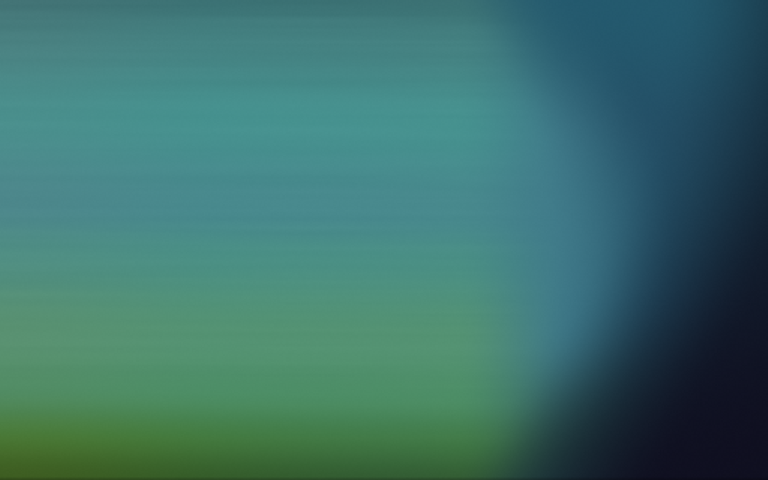
A WebGL 2 fragment shader for this background:

```glsl
#version 300 es
precision highp float;
// Soft teal and green horizon bands fading into a curved, night-blue shadow on the right.
uniform vec2 u_resolution;
out vec4 fragColor;

float hash(vec2 p) {
    p = fract(p * vec2(123.34, 456.21));
    p += dot(p, p + 45.32);
    return fract(p.x * p.y);
}

float noise(vec2 p) {
    vec2 cell = floor(p), f = fract(p);
    f = f * f * (3.0 - 2.0 * f);
    return mix(mix(hash(cell), hash(cell + vec2(1, 0)), f.x),
               mix(hash(cell + vec2(0, 1)), hash(cell + vec2(1, 1)), f.x), f.y);
}

// Vertical bands, depth 0 at the top and 1 at the bottom
vec3 horizonBands(float depth) {
    vec3 color = mix(vec3(0.23, 0.44, 0.45), vec3(0.27, 0.51, 0.51), smoothstep(-0.02, 0.10, depth));
    color = mix(color, vec3(0.275, 0.57, 0.56), smoothstep(0.08, 0.25, depth));
    color = mix(color, vec3(0.28, 0.535, 0.55), smoothstep(0.25, 0.42, depth));
    color = mix(color, vec3(0.29, 0.56, 0.52), smoothstep(0.44, 0.54, depth));
    color = mix(color, vec3(0.33, 0.575, 0.45), smoothstep(0.52, 0.70, depth));
    color = mix(color, vec3(0.30, 0.555, 0.40), smoothstep(0.70, 0.83, depth));
    color = mix(color, vec3(0.25, 0.47, 0.27), smoothstep(0.81, 0.93, depth));
    return mix(color, vec3(0.20, 0.36, 0.20), smoothstep(0.90, 1.0, depth));
}

void main() {
    vec2 uv = gl_FragCoord.xy / u_resolution;
    float depth = 1.0 - uv.y;

    // Bands with a slight slope and brushed horizontal streaks
    float streak = noise(vec2(uv.x * 2.5, uv.y * 70.0)) + 0.5 * noise(vec2(uv.x * 5.0, uv.y * 160.0)) - 0.75;
    vec3 color = horizonBands(depth + 0.03 * (0.3 - uv.x) + 0.008 * streak);
    color += 0.012 * streak;

    // Grey haze on the left and warm grass in the lower corner
    color += vec3(0.02, -0.005, -0.005) * (1.0 - smoothstep(0.0, 0.3, uv.x));
    color += vec3(0.025, 0.015, -0.06) * (1.0 - smoothstep(0.0, 0.55, uv.x)) * smoothstep(0.8, 0.95, depth);

    // Blue veil beside the shadow
    vec3 veil = mix(vec3(0.18, 0.39, 0.45), vec3(0.25, 0.48, 0.54), smoothstep(0.0, 0.3, depth));
    veil = mix(veil, vec3(0.18, 0.32, 0.27), smoothstep(0.68, 1.0, depth));
    color = mix(color, veil, smoothstep(0.59, 0.75, uv.x));

    // Deep blue body with a bowed left edge
    float bow = 0.81 - 0.5 * (depth - 0.5) * (depth - 0.5);
    vec3 deep = mix(vec3(0.14, 0.35, 0.43), vec3(0.14, 0.31, 0.40), smoothstep(0.0, 0.3, depth));
    deep = mix(deep, vec3(0.12, 0.24, 0.25), smoothstep(0.6, 0.95, depth));
    color = mix(color, deep, smoothstep(bow - 0.10, bow + 0.08, uv.x));

    // Night falling from the right, wider toward the bottom
    float nightEdge = 1.0 - 0.25 * pow(depth, 1.5);
    vec3 night = mix(vec3(0.08, 0.17, 0.23), vec3(0.06, 0.06, 0.125), smoothstep(0.1, 1.0, depth + 0.8 * (uv.x - 0.95)));
    color = mix(color, night, smoothstep(nightEdge - 0.13, nightEdge + 0.11, uv.x));

    // Dark lower rim and a trace of grain
    color *= 1.0 - 0.2 * (1.0 - smoothstep(0.0, 0.008, uv.y));
    color += 0.006 * (hash(floor(uv * vec2(512.0, 320.0))) - 0.5);
    fragColor = vec4(color, 1.0);
}
```
